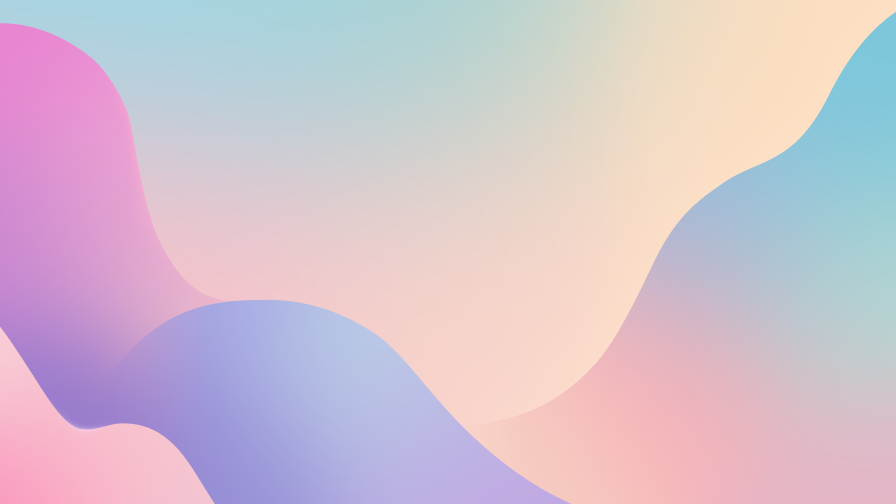
Give the GLSL for this background, as a WebGL 2 fragment shader.

```glsl
#version 300 es
precision highp float;

uniform vec2 u_resolution;
out vec4 fragColor;

// Ridge knots: x, height, slope (canvas height = 1)
const vec3 SLOPE_RIDGE[6] = vec3[6](
  vec3(0.926, 0.155, 0.12), vec3(1.181, 0.278, 1.10), vec3(1.296, 0.477, 2.10),
  vec3(1.435, 0.637, 0.70), vec3(1.644, 0.810, 2.00), vec3(1.778, 0.977, 0.70));
const vec3 CLIFF_RIDGE[6] = vec3[6](
  vec3(0.0, 0.954, 0.0), vec3(0.174, 0.891, -0.75), vec3(0.250, 0.785, -2.2),
  vec3(0.278, 0.653, -5.0), vec3(0.336, 0.486, -1.6), vec3(0.620, 0.360, -1.0));
const vec3 HILL_RIDGE[6] = vec3[6](
  vec3(0.139, 0.139, 1.6), vec3(0.301, 0.343, 0.75), vec3(0.532, 0.405, 0.0),
  vec3(0.741, 0.340, -0.65), vec3(0.880, 0.194, -1.12), vec3(1.134, 0.0, -0.45));
const vec3 SHORE_RIDGE[6] = vec3[6](
  vec3(0.0, 0.352, -1.3), vec3(0.093, 0.213, -1.5), vec3(0.162, 0.148, -0.15),
  vec3(0.243, 0.160, 0.0), vec3(0.359, 0.102, -1.2), vec3(0.440, -0.019, -1.3));

// Colour anchors of each layer: places, then hues
const vec2 SKY_AT[6] = vec2[6](vec2(0.45, 0.96), vec2(0.88, 0.93), vec2(1.37, 0.75),
  vec2(0.39, 0.48), vec2(0.89, 0.46), vec2(1.04, 0.26));
const vec3 SKY_HUE[6] = vec3[6](vec3(0.61, 0.84, 0.90), vec3(0.64, 0.82, 0.82),
  vec3(0.99, 0.87, 0.75), vec3(0.99, 0.75, 0.79), vec3(0.96, 0.81, 0.79), vec3(0.99, 0.85, 0.80));
const vec2 SLOPE_AT[6] = vec2[6](vec2(1.69, 0.77), vec2(1.70, 0.44), vec2(1.41, 0.56),
  vec2(1.33, 0.28), vec2(1.02, 0.10), vec2(1.73, 0.0));
const vec3 SLOPE_HUE[6] = vec3[6](vec3(0.48, 0.78, 0.86), vec3(0.71, 0.85, 0.82),
  vec3(0.60, 0.72, 0.86), vec3(0.99, 0.68, 0.71), vec3(0.96, 0.81, 0.76), vec3(0.90, 0.71, 0.78));
const vec2 CLIFF_AT[6] = vec2[6](vec2(0.07, 0.88), vec2(0.27, 0.70), vec2(0.05, 0.54),
  vec2(0.23, 0.53), vec2(0.41, 0.43), vec2(0.14, 0.21));
const vec3 CLIFF_HUE[6] = vec3[6](vec3(0.91, 0.52, 0.82), vec3(0.95, 0.64, 0.83),
  vec3(0.78, 0.50, 0.82), vec3(0.87, 0.65, 0.81), vec3(0.95, 0.75, 0.79), vec3(0.57, 0.47, 0.80));
const vec2 HILL_AT[6] = vec2[6](vec2(0.20, 0.20), vec2(0.69, 0.29), vec2(0.46, 0.40),
  vec2(0.50, 0.08), vec2(0.92, 0.04), vec2(0.82, 0.20));
const vec3 HILL_HUE[6] = vec3[6](vec3(0.58, 0.49, 0.81), vec3(0.75, 0.84, 0.90),
  vec3(0.65, 0.66, 0.90), vec3(0.58, 0.55, 0.84), vec3(0.76, 0.65, 0.89), vec3(0.72, 0.75, 0.90));
const vec2 SHORE_AT[6] = vec2[6](vec2(0.0, 0.31), vec2(0.02, 0.02), vec2(0.24, 0.13),
  vec2(0.11, 0.17), vec2(0.35, 0.0), vec2(0.16, 0.04));
const vec3 SHORE_HUE[6] = vec3[6](vec3(0.98, 0.81, 0.84), vec3(0.98, 0.57, 0.74),
  vec3(0.97, 0.80, 0.82), vec3(0.96, 0.75, 0.81), vec3(0.95, 0.77, 0.82), vec3(0.99, 0.66, 0.76));

const float SKY_SOFT = 0.36, SLOPE_SOFT = 0.25, CLIFF_SOFT = 0.20;
const float HILL_SOFT = 0.21, SHORE_SOFT = 0.15, MAX_FALLOFF = 60.0;
const vec3 CREAM = vec3(1.0, 0.89, 0.79);
const float CREAM_REACH = 0.12, CREAM_STRENGTH = 0.5;
const vec3 RIM_PINK = vec3(1.0, 0.71, 0.82);
const float RIM_WIDTH = 0.012, RIM_STRENGTH = 0.45;
const vec3 FOAM = vec3(0.97, 0.86, 0.95);

// Smooth cubic curve through the knots, straight beyond both ends
float ridgeHeight(vec3 knots[6], float x) {
  float height = knots[0].y + knots[0].z * (x - knots[0].x);
  for (int i = 0; i < 5; i++) {
    vec3 a = knots[i], b = knots[i + 1];
    float span = b.x - a.x;
    float t = (x - a.x) / span, s = 1.0 - t;
    if (t >= 0.0) height = s * s * (a.y * (1.0 + 2.0 * t) + a.z * span * t)
                         + t * t * (b.y * (1.0 + 2.0 * s) - b.z * span * s);
  }
  vec3 last = knots[5];
  return x > last.x ? last.y + last.z * (x - last.x) : height;
}

// Approximate distance below a ridge, positive inside the layer
float depthBelow(vec3 knots[6], vec2 p) {
  float gap = ridgeHeight(knots, p.x) - p.y;
  return gap / (length(vec2(dFdx(gap), dFdy(gap))) * u_resolution.y);
}

// Normalised Gaussian blend; the falloff limit keeps the weights above zero
vec3 meshGradient(vec2 at[6], vec3 hue[6], float softness, vec2 p) {
  vec4 sum = vec4(0.0);
  for (int i = 0; i < 6; i++) {
    vec2 d = (p - at[i]) / softness;
    sum += vec4(hue[i], 1.0) * exp(-min(dot(d, d), MAX_FALLOFF));
  }
  return sum.rgb / sum.a;
}

float cover(float depth) {
  return clamp(depth * u_resolution.y + 0.5, 0.0, 1.0);
}

void main() {
  vec2 p = gl_FragCoord.xy / u_resolution.y;
  float slope = depthBelow(SLOPE_RIDGE, p);
  float cliff = depthBelow(CLIFF_RIDGE, p);
  float hill = depthBelow(HILL_RIDGE, p);
  float shore = depthBelow(SHORE_RIDGE, p);

  // Sky with a warm glow along the right slope
  vec3 color = meshGradient(SKY_AT, SKY_HUE, SKY_SOFT, p);
  float glow = exp(-abs(slope) / CREAM_REACH) * smoothstep(0.9, 1.25, p.x);
  color = mix(color, CREAM, CREAM_STRENGTH * glow);

  // Right slope, its tip melting into the sky
  vec3 slopeColor = meshGradient(SLOPE_AT, SLOPE_HUE, SLOPE_SOFT, p);
  color = mix(color, slopeColor, cover(slope) * smoothstep(0.88, 1.06, p.x));

  // Left cliff with a pink rim
  vec3 cliffColor = meshGradient(CLIFF_AT, CLIFF_HUE, CLIFF_SOFT, p);
  float rim = exp(-abs(cliff) / RIM_WIDTH) * smoothstep(0.2, 0.28, p.x) * smoothstep(0.42, 0.6, p.y);
  color = mix(color, mix(cliffColor, RIM_PINK, RIM_STRENGTH * rim), cover(cliff));

  // Hill, its left flank fading into the cliff
  vec3 hillColor = meshGradient(HILL_AT, HILL_HUE, HILL_SOFT, p);
  color = mix(color, hillColor, cover(hill) * smoothstep(0.14, 0.44, p.x));

  // Shore with a pale crest in its dip
  vec3 shoreColor = meshGradient(SHORE_AT, SHORE_HUE, SHORE_SOFT, p);
  float crestOffset = (p.x - 0.165) / 0.04;
  float crest = exp(-abs(shore) / 0.004 - crestOffset * crestOffset);
  color = mix(mix(color, shoreColor, cover(shore)), FOAM, 0.6 * crest);

  fragColor = vec4(color, 1.0);
}
```
